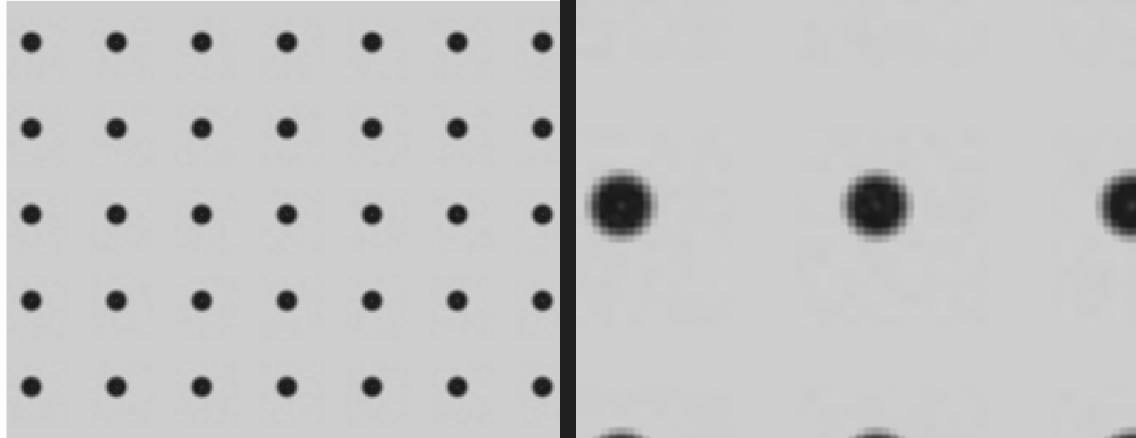
Left, the full canvas; right, a detail of the centre.
A Shadertoy shader for this pattern:

```glsl
// Grid of soft, slightly blocky dark dots on pale grey with a white margin.

// All lengths are fractions of the canvas height.
const vec2 FIRST_DOT = vec2(0.0717, 0.1167);
const vec2 SPACING = vec2(0.1945, 0.1967);
const float BLOCK = 0.0064;
const float DOT_CORE = 0.0145;
const float DOT_EDGE = 0.0310;
const float LEFT_MARGIN = 0.0150;
const float TOP_MARGIN = 0.0018;

const vec3 PAPER = vec3(0.808);
const vec3 INK = vec3(0.120);
const vec3 MARGIN = vec3(0.990);

float hash(vec2 p) {
    return fract(sin(dot(p, vec2(127.1, 311.7))) * 43758.5453);
}

float valueNoise(vec2 p) {
    vec2 cell = floor(p);
    vec2 f = smoothstep(0.0, 1.0, fract(p));
    float low = mix(hash(cell), hash(cell + vec2(1.0, 0.0)), f.x);
    float high = mix(hash(cell + vec2(0.0, 1.0)), hash(cell + 1.0), f.x);
    return mix(low, high, f.y);
}

// Rounds a position towards the nearest block, with softened steps.
vec2 softBlocks(vec2 p, float size) {
    vec2 g = p / size;
    return (floor(g) + smoothstep(0.15, 0.85, fract(g))) * size;
}

float boxMask(vec2 p, vec2 halfSize, float blur) {
    vec2 d = abs(p) - halfSize;
    return 1.0 - smoothstep(-blur, blur, max(d.x, d.y));
}

float dotMask(vec2 p, float core, float edge) {
    return 1.0 - smoothstep(core, edge, length(p));
}

// Faint compression-like mottling in a patch around each dot.
float patchShade(vec2 p, vec2 id) {
    float area = boxMask(p - vec2(0.012, -0.016), vec2(0.073, 0.076), 0.006);
    float grain = valueNoise(p / 0.010 + id * 37.0);
    return area * (0.004 + 0.014 * (grain - 0.5));
}

void mainImage(out vec4 fragColor, in vec2 fragCoord) {
    vec2 uv = fragCoord / iResolution.y;
    float aspect = iResolution.x / iResolution.y;
    float pixel = 1.0 / iResolution.y;

    // Repeat around each dot centre
    vec2 grid = (uv - FIRST_DOT) / SPACING + 0.5;
    vec2 id = floor(grid);
    vec2 local = (fract(grid) - 0.5) * SPACING;

    // Background
    vec3 color = PAPER - patchShade(local, id);

    // Dot with uneven ink and a faint central highlight
    vec2 blocky = softBlocks(local, BLOCK);
    float wear = valueNoise(local / BLOCK + id * 53.0 + 0.5) - 0.5;
    float glint = dotMask(local, 0.0, 0.006) * (0.04 + 0.06 * hash(id));
    vec3 ink = INK + 0.05 * wear + glint;
    color = mix(color, ink, dotMask(blocky, DOT_CORE, DOT_EDGE));

    // White margin on the left and a hairline along the top
    float left = 1.0 - smoothstep(-pixel, pixel, uv.x - LEFT_MARGIN * aspect / 1.28);
    float top = smoothstep(-0.5 * pixel, 0.5 * pixel, uv.y - 1.0 + TOP_MARGIN);
    color = mix(color, MARGIN, max(left, top));

    fragColor = vec4(color, 1.0);
}
```
